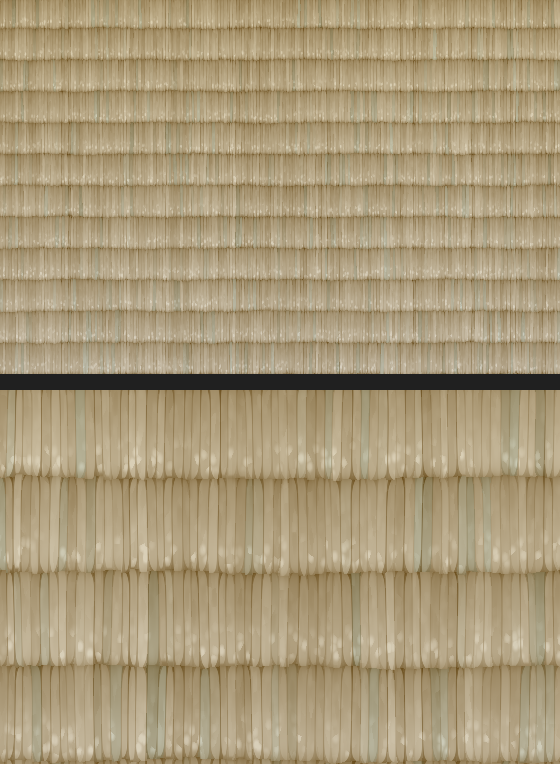
Top: the whole. Bottom: its middle third, enlarged.
A Shadertoy shader for this texture:

```glsl
float hash(vec2 p) {
    vec3 q = fract(p.xyx * 0.1031);
    q += dot(q, q.yzx + 33.33);
    return fract((q.x + q.y) * q.z);
}

// Distance to the nearest scattered point, and that point's random value
vec2 cellular(vec2 p) {
    vec2 best = vec2(9.0, 0.0);
    for (int j = -1; j <= 1; j++)
    for (int i = -1; i <= 1; i++) {
        vec2 cell = floor(p) + vec2(i, j);
        vec2 point = cell + vec2(hash(cell + 7.1), hash(cell + 53.7));
        float d = length(p - point);
        if (d < best.x) best = vec2(d, hash(cell + 91.3));
    }
    return best;
}

// Uneven straws: distance to the gap, straw id, gap id
vec3 straws(float u, float row) {
    vec2 near = vec2(9.0, 0.0), next = near;
    for (int i = -2; i <= 2; i++) {
        float id = floor(u) + float(i);
        float centre = id + 0.5 + 0.55 * (hash(vec2(id, 3.0)) - 0.5)
                     + 0.2 * (hash(vec2(id, row + 20.0)) - 0.5);
        vec2 straw = vec2(abs(u - centre), id);
        if (straw.x < near.x) { next = near; near = straw; }
        else if (straw.x < next.x) next = straw;
    }
    return vec3(0.5 * (next.x - near.x), near.y, near.y + next.y);
}

void mainImage(out vec4 fragColor, in vec2 fragCoord) {
    vec2 uv = fragCoord / iResolution.xy;
    float pixel = 190.0 / iResolution.x;

    // Woven rows with slightly wavering seams
    float y = uv.y * 11.9 + 0.012 * sin(uv.x * 19.0 + uv.y * 8.0)
            + 0.012 * sin(uv.x * 47.0 - uv.y * 31.0);
    y += 0.035 * (hash(vec2(floor(uv.x * 190.0), floor(y + 0.5))) - 0.5);
    float row = floor(y), v = y - row;
    float tip = exp(-v * 17.0), tuck = exp(-(1.0 - v) * 15.0);

    // Straws lean a little where the seam pinches them
    float u = uv.x * 190.0 + 0.12 * sin(uv.y * 23.0 + uv.x * 60.0)
            + 0.3 * (tip - tuck) * sin(uv.x * 290.0 + row * 2.3);
    vec3 straw = straws(u, row);
    float gapWidth = 0.06 + 0.32 * tip + 0.14 * tuck;
    float gap = 1.0 - smoothstep(gapWidth - 0.5 * pixel, gapWidth + 0.5 * pixel, straw.x);
    float crack = hash(vec2(straw.z, 11.0));
    float crackFade = hash(vec2(straw.z, row + 40.0));

    // Rounded row profile with shaded seams, softer towards the bottom
    float tone = 0.47 + 0.32 * (1.0 - smoothstep(0.12, 0.95, v));
    tone -= mix(0.32, 0.42, uv.y) * tip + mix(0.28, 0.36, uv.y) * tuck;
    tone += 0.07 * (0.5 - uv.y);

    // Straw colour variation, gaps and broad wear
    tone += 0.22 * (hash(vec2(straw.y, 5.0)) - 0.5);
    tone += 0.24 * (hash(vec2(straw.y, row + 60.0)) - 0.5);
    tone -= gap * (0.13 + 0.42 * crack * crack * crack + 0.14 * crackFade);
    tone += 0.03 * sin(uv.x * 9.0 + 2.0 * sin(uv.y * 7.0)) * sin(uv.y * 11.0 + uv.x * 5.0);

    // Long fibres and glossy flecks on the swell above each seam
    vec2 fibre = cellular(vec2(uv.x * 310.0, uv.y * 45.0));
    vec2 fleck = cellular(vec2(uv.x * 260.0, uv.y * 100.0) + 17.0);
    tone += 0.16 * (fibre.y - 0.5) * (1.0 - smoothstep(0.2, 0.8, fibre.x));
    float swell = smoothstep(0.03, 0.12, v) * (1.0 - smoothstep(0.18, mix(0.6, 0.4, uv.y), v));
    float gloss = smoothstep(0.55, 0.95, fleck.y) * (1.0 - smoothstep(0.15, 0.75, fleck.x));
    tone += gloss * (0.38 * swell + 0.05) * (1.0 - 0.6 * gap);

    vec3 color = mix(vec3(0.55, 0.46, 0.30), vec3(0.79, 0.74, 0.64), clamp(tone, -0.6, 1.25));

    // Warmer at the top, with occasional grey-green straws
    color *= mix(vec3(0.99, 1.0, 1.03), vec3(1.01, 1.0, 0.95), uv.y);
    float greenish = smoothstep(0.8, 1.0, hash(vec2(straw.y, row + 130.0)));
    color = mix(color, color * vec3(0.93, 0.98, 1.0), greenish);
    fragColor = vec4(color, 1.0);
}
```
